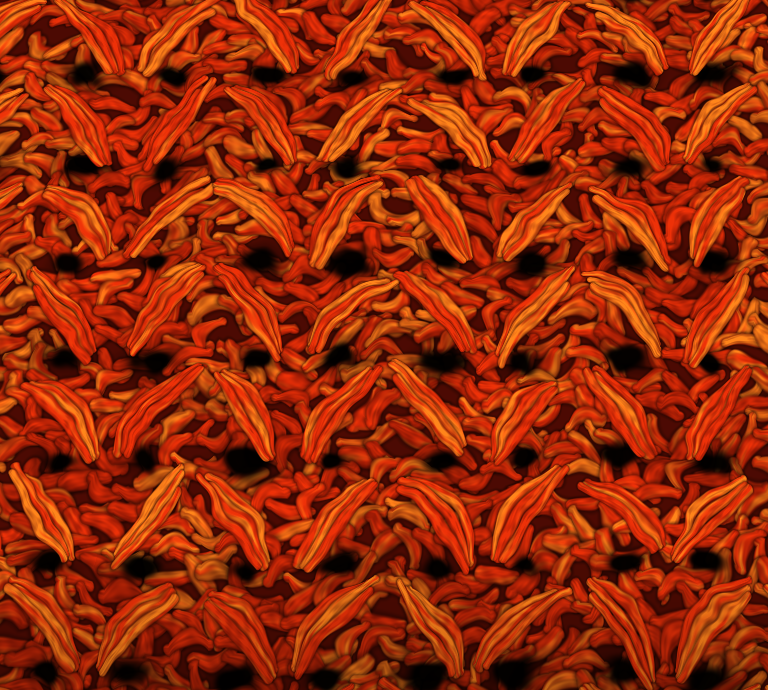
Reproduce this texture procedurally as a Shadertoy shader.

```glsl
// Chunky crochet in red and orange yarn: rows of arched, slender arms
// over a bed of plump curled stitches, with dark eyelets beneath the arms.
// Every piece is a bent, tapered capsule, painted back to front by loops.

const float COLUMN_PITCH = 0.260;             // spine spacing at the top edge
const float COLUMN_SPREAD = 0.020;            // extra spacing at the bottom
const float LAST_SPINE = 1.105;               // spine that stays vertical
const vec3 ROW_CURVE = vec3(0.05, 7.85, -0.88); // row number from depth
const float HALF_WIDTH = 0.925;               // half a repeat, in row heights
const float STITCH_CELL = 0.225;
const float STITCH_RADIUS = 0.098;
const float STITCH_REACH = 0.175;
const float ARM_RADIUS = 0.066;
const float ARM_BEND = 0.09;
const vec2 ARM_TOP = vec2(0.15, 0.08);
const vec2 ARM_FOOT = vec2(0.75, 0.84);
const vec2 EYELET = vec2(0.50, 0.89);
const vec2 EYELET_SIZE = vec2(0.18, 0.115);
const vec3 RED = vec3(0.89, 0.18, 0.03);
const vec3 ORANGE = vec3(0.98, 0.49, 0.10);
const vec3 GAP = vec3(0.30, 0.04, 0.01);

float hash(vec2 p) {
    vec3 q = fract(vec3(p.xyx) * 0.1031);
    q += dot(q, q.yzx + 33.33);
    return fract((q.x + q.y) * q.z);
}

float noise(vec2 p) {
    vec2 i = floor(p), f = fract(p);
    f = f * f * (3.0 - 2.0 * f);
    return mix(mix(hash(i), hash(i + vec2(1, 0)), f.x),
               mix(hash(i + vec2(0, 1)), hash(i + vec2(1, 1)), f.x), f.y);
}

// Paints one bent length of twisted yarn, with its contact shadow
void paintYarn(inout vec3 col, vec2 p, vec2 a, vec2 b, float bend,
               float radius, float seed, float gain, float warmth) {
    vec2 dir = b - a;
    float len = length(dir);
    dir /= len;
    float along = dot(p - a, dir);
    float s = clamp(along / len, 0.0, 1.0);
    float arch = 4.0 * s * (1.0 - s);
    float across = dot(p - a, vec2(-dir.y, dir.x)) - bend * arch;
    radius *= mix(0.75, 1.0, arch);
    float n = across / radius;
    float d = length(vec2(across, along - s * len)) / radius;
    if (d > 1.5) return;

    // Plies wind round the strand, finer fibres run along it
    float ply = sin(along * 40.0 - n * 2.6 + seed * 6.3);
    float fibre = noise(vec2(along * 12.0 + n * 1.5, n * 3.5) + seed * 71.0);
    float dyeNoise = noise(vec2(along * 4.0 + n, n * 1.3) + seed * 53.0);
    float orange = smoothstep(0.42, 0.80, 0.6 * dyeNoise + 0.4 * fract(seed * 17.0) + warmth);
    float round3d = sqrt(max(1.0 - d * d, 0.0));
    float light = 0.42 + 0.52 * round3d - 0.13 * n * dir.x;
    light *= gain * (0.83 + 0.05 * ply + 0.32 * fibre);
    light = clamp(light, 0.0, 1.05);
    vec3 yarn = mix(RED, ORANGE, orange) * pow(vec3(light), vec3(1.0, 1.45, 1.45));

    col *= mix(0.62, 1.0, smoothstep(0.80, 1.5, d));
    col = mix(col, yarn, 1.0 - smoothstep(0.72, 1.12, d));
}

// Bed of short curled stitches, sloping away from each spine
void paintStitches(inout vec3 col, vec2 q) {
    vec2 home = floor(q / STITCH_CELL);
    for (int j = -1; j <= 1; j++)
    for (int i = -1; i <= 1; i++) {
        vec2 id = home + vec2(i, j);
        float h1 = hash(id + 7.0), h2 = hash(id + 61.0), h3 = hash(id + 133.0);
        vec2 c = (id + 0.5 + 0.3 * (vec2(h1, h2) - 0.5)) * STITCH_CELL;
        float phase = 3.14159 * c.x / HALF_WIDTH;
        float angle = 0.5 * sin(phase) + 1.9 * (h3 - 0.5);
        vec2 reach = STITCH_REACH * vec2(cos(angle), sin(angle));
        float warmth = 0.08 * cos(phase) + 0.3 * (noise(c * 1.7) - 0.5) - 0.05;
        float gain = 0.82 + 0.26 * noise(c * 2.3 + 11.0);
        paintYarn(col, q, c - reach, c + reach, 0.24 * (h2 - 0.5),
                  STITCH_RADIUS * mix(0.75, 1.0, h1), h1, gain, warmth);
    }
}

// Dark, ragged openings on both sides of every spine
void paintEyelets(inout vec3 col, vec2 q) {
    float side = floor(q.x / HALF_WIDTH);
    float u = abs(q.x - 2.0 * HALF_WIDTH * floor(q.x / (2.0 * HALF_WIDTH) + 0.5));
    float row = floor(q.y - EYELET.y + 0.5);
    float size = mix(0.65, 1.15, hash(vec2(side, row) + 19.0));
    float d = length((vec2(u, q.y - row) - EYELET) / (EYELET_SIZE * size));
    d += 0.6 * (noise(q * 8.0) - 0.5);
    col *= mix(0.03, 1.0, smoothstep(0.55, 1.35, d));
    col *= mix(0.72, 1.0, smoothstep(0.8, 2.4, d));
}

// Long arms falling outward from each spine, one per half repeat
void paintArms(inout vec3 col, vec2 q) {
    vec2 home = floor(q / vec2(HALF_WIDTH, 1.0));
    for (int j = -1; j <= 1; j++)
    for (int i = -1; i <= 1; i++) {
        vec2 id = home + vec2(i, j);
        float odd = mod(id.x, 2.0);
        float side = 1.0 - 2.0 * odd;
        vec2 spine = vec2((id.x + odd) * HALF_WIDTH, id.y);
        float h1 = hash(id + 211.0), h2 = hash(id + 307.0);
        vec2 jitter = 0.14 * (vec2(h1, h2) - 0.5);
        vec2 a = spine + vec2(side, 1.0) * (ARM_TOP + jitter.yx);
        vec2 b = spine + vec2(side, 1.0) * (ARM_FOOT + jitter);
        for (int k = 0; k < 3; k++) {
            float lane = float(k) - 1.0;
            float seed = hash(id * 3.0 + float(k) * 37.0 + 401.0);
            vec2 shift = lane * 0.03 * vec2(-side, 0.9);
            // Strands start and stop at uneven points
            vec2 slip = (b - a) * 0.22 * (seed - 0.5);
            float bend = side * (lane * mix(0.03, 0.08, h2) - ARM_BEND * (0.4 + h1));
            paintYarn(col, q, a + shift + slip, b + shift + 0.4 * slip, bend,
                      ARM_RADIUS * mix(0.75, 1.0, seed), seed, 1.08, 0.05);
        }
    }
}

void mainImage(out vec4 fragColor, in vec2 fragCoord) {
    vec2 p = fragCoord / iResolution.y;
    float depth = 1.0 - p.y;

    // Fabric coordinates in row heights, with hand-made unevenness
    float column = (p.x - LAST_SPINE) / (COLUMN_PITCH + COLUMN_SPREAD * depth);
    float row = ROW_CURVE.x + depth * (ROW_CURVE.y + depth * ROW_CURVE.z);
    vec2 q = vec2(column * 2.0 * HALF_WIDTH, row);
    q += 0.14 * (vec2(noise(q * 1.3 + 40.0), noise(q * 1.3 + 90.0)) - 0.5);
    q += 0.07 * (vec2(noise(q * 5.0 + 20.0), noise(q * 5.0 + 70.0)) - 0.5);

    vec3 col = GAP;
    paintStitches(col, q);
    paintEyelets(col, q);
    paintArms(col, q);
    col *= mix(1.0, 0.75, smoothstep(0.75, 1.05, depth));
    fragColor = vec4(col, 1.0);
}
```
